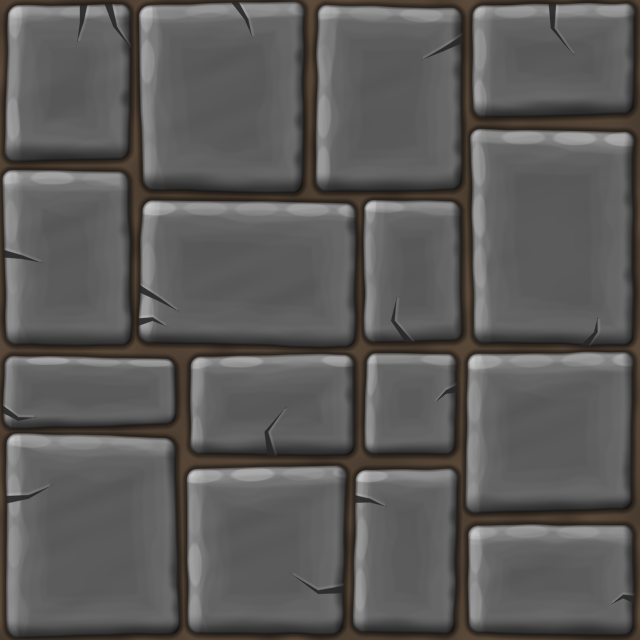
Reproduce this texture procedurally as a Shadertoy shader.

```glsl
// A wall of hand-painted grey stone blocks set in brown mortar.
// Jittered seams in a checkered grid bound the blocks; the depth behind each
// of a block's four sides drives its bevel, highlights, shade and cracks.

const float GRID = 4.0;           // blocks along each side of the canvas
const float SEED = 7.0;
const vec2 SEAM_RANGE = vec2(0.18, 0.82);
const float GAP = 0.0055;         // least inset of a block side
const float GAP_VARIATION = 0.006;
const float TILT = 0.055;         // full range of side slopes
const float CORNER = 0.016;
const float BEVEL = 0.058;
const float RIM = 0.021;          // width of the bright rims
const float FACE_TONE = 0.347;
const float CRACK_TONE = 0.15;
const float CRACK_WIDTH = 0.0058;
const vec3 MORTAR = vec3(0.315, 0.258, 0.205);
const vec3 MORTAR_SHADE = vec3(0.165, 0.135, 0.105);

struct Stone {
    vec2 id, local, extent;       // extent is the half size
    vec4 depth;                   // behind left, bottom, right, top
    float dist;                   // signed, negative inside
};

float hash(vec2 p) {
    vec3 q = fract(p.xyx * 0.1031);
    q += dot(q, q.yzx + 33.33);
    return fract((q.x + q.y) * q.z);
}

float noise(vec2 p) {
    vec2 i = floor(p), f = fract(p);
    f = f * f * (3.0 - 2.0 * f);
    vec2 e = vec2(0.0, 1.0);
    return mix(mix(hash(i), hash(i + e.yx), f.x),
               mix(hash(i + e), hash(i + e.yy), f.x), f.y);
}

float pick(vec2 id, float k) { return hash(id * 13.7 + vec2(k * 5.3, k * 2.9) + SEED); }

vec4 pick4(vec2 id, float k) {
    return vec4(pick(id, k), pick(id, k + 1.0), pick(id, k + 2.0), pick(id, k + 3.0));
}

// Seam of one grid cell along an axis; the outer seams lie on the canvas edge.
float seam(vec2 cell, float index) {
    float at = index + mix(SEAM_RANGE.x, SEAM_RANGE.y, hash(cell * 3.1 + SEED));
    if (index < 0.0) at = -0.5;
    if (index > GRID - 1.5) at = GRID - 0.5;
    return (at + 0.5) / GRID;
}

Stone makeStone(vec2 id, vec2 p) {
    vec2 ll = id - 1.0, lr = id - vec2(0, 1), ul = id - vec2(1, 0);
    vec2 lo = vec2(seam(ll, ll.x), seam(lr, lr.y));
    vec2 hi = vec2(seam(id, id.x), seam(ul, ul.y));
    if (mod(id.x + id.y, 2.0) > 0.5) {
        lo = vec2(seam(ul, ul.x), seam(ll, ll.y));
        hi = vec2(seam(lr, lr.x), seam(id, id.y));
    }
    Stone s;
    s.id = id;
    s.local = p - 0.5 * (lo + hi);
    s.extent = 0.5 * (hi - lo);
    vec4 inset = GAP + GAP_VARIATION * pick4(id, 1.0);
    vec4 tilt = TILT * (pick4(id, 5.0) - 0.5);
    s.depth = vec4(p - lo, hi - p) - inset - tilt * s.local.yxyx;
    s.depth += 0.003 * (noise(p * 24.0) - 0.5);
    vec2 q = CORNER - min(s.depth.xy, s.depth.zw);
    s.dist = length(max(q, 0.0)) + min(max(q.x, q.y), 0.0) - CORNER;
    return s;
}

// Brush band along a side, with a wavering inner edge.
float stroke(float depth, float along, float width, float seed) {
    float w = width * mix(0.55, 1.3, noise(vec2(along * 17.0 + seed * 3.0, seed)));
    return 1.0 - smoothstep(w - 0.003, w + 0.003, depth);
}

// Row of long oval brush dabs just inside a side.
float dabs(float depth, float along, float width, float seed) {
    float x = along / 0.08 + seed;
    vec2 q = vec2(fract(x) - 0.5, depth / width - 0.55);
    return hash(vec2(floor(x), seed)) * (1.0 - smoothstep(0.75, 1.0, length(q * vec2(2.1, 1.7))));
}

float paintStone(Stone s) {
    float size = clamp(min(s.extent.x, s.extent.y) / 0.1, 0.45, 1.0);
    float inner = -s.dist, seed = 20.0 * pick(s.id, 9.0), tone = FACE_TONE;
    vec2 p = s.local;
    tone += 0.022 * (noise(vec2(p.x + p.y * 0.4, p.y - p.x * 0.4) * vec2(9, 38) + seed) - 0.5);

    // Nested bevel strokes and the bright left and top rims
    for (float k = 0.0; k < 4.0; k++) {
        float waver = 0.016 * (noise(p * 22.0 + seed + k * 7.0) - 0.5);
        float w = BEVEL * size * (0.4 + 0.25 * k);
        tone += 0.015 * (1.0 - smoothstep(w - 0.004, w + 0.004, inner + waver));
        float rim = RIM * size * (0.6 + 0.25 * k);
        tone += 0.031 * stroke(s.depth.x, p.y, rim, seed + k);
        tone += 0.033 * stroke(s.depth.w, p.x, rim, seed + k + 9.0);
    }
    tone += 0.09 * dabs(s.depth.x, p.y, RIM * size, seed);
    tone += 0.12 * dabs(s.depth.w, p.x, RIM * size, seed + 4.0);

    // Shade on the bottom and right sides, then a dark outline
    float lift = 0.008 * (noise(p * vec2(18, 50) + seed) - 0.5);
    tone *= mix(0.42, 1.0, smoothstep(0.0, 0.032 * size, s.depth.y + lift));
    tone *= mix(0.5, 1.0, smoothstep(0.0, 0.018 * size, s.depth.z + lift));
    tone *= mix(0.6, 1.0, smoothstep(0.0, 0.005, inner));

    // Tapered, kinked cracks that start at a side
    for (float k = 0.0; k < 2.0; k++) {
        vec4 h = pick4(s.id, 20.0 + 8.0 * k);
        int side = int(4.0 * h.x);
        bool level = side == 1 || side == 3;
        float reach = mix(0.035, 0.085, h.y) * size, into = s.depth[side];
        float along = level ? p.x : p.y, span = level ? s.extent.x : s.extent.y;
        float off = along - (h.z - 0.5) * 1.3 * span - (h.w - 0.5) * 1.3 * into
                  - (h.y - 0.5) * abs(into - 0.5 * reach);
        float width = CRACK_WIDTH * (1.0 - into / reach);
        float present = step(pick(s.id, 40.0 + k), 0.8 - 0.55 * k);
        float lip = 1.0 - smoothstep(0.0, 0.004, abs(off - width - 0.002));
        tone += 0.07 * lip * present * step(into, reach);
        float cut = 1.0 - smoothstep(-0.0012, 0.0012, abs(off) - width);
        tone = mix(tone, CRACK_TONE, 0.9 * cut * present);
    }
    return tone;
}

void mainImage(out vec4 fragColor, in vec2 fragCoord) {
    float scale = min(iResolution.x, iResolution.y);
    vec2 p = fract(fragCoord / scale);

    // Nearest block
    Stone stone = makeStone(vec2(0), p);
    for (float i = 1.0; i < GRID * GRID; i++) {
        Stone other = makeStone(vec2(mod(i, GRID), floor(i / GRID)), p);
        if (other.dist < stone.dist) stone = other;
    }

    // Mottled mortar, darker beside the blocks
    vec3 color = mix(MORTAR_SHADE, MORTAR, smoothstep(0.0, 0.010, stone.dist));
    color *= 0.86 + 0.28 * noise(p * 26.0);

    float edge = max(0.0012, 0.8 / scale);
    float cover = 1.0 - smoothstep(-edge, edge, stone.dist);
    color = mix(color, vec3(paintStone(stone)), cover);
    fragColor = vec4(color, 1.0);
}
```
